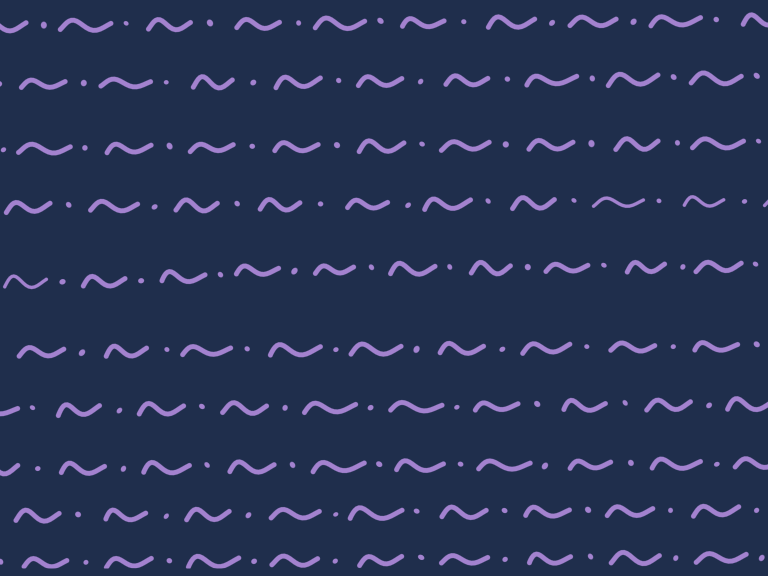
A Shadertoy shader for this pattern:

```glsl
// Ten hand-drawn rows of lilac squiggles and dots on navy.

const float CANVAS = 576.0; // canvas height in design units
const int ROWS = 10;
const float rowHeight[ROWS] = float[](550., 492., 427., 369., 304., 224., 166., 107., 60., 13.);
const float rowStart[ROWS] = float[](3., 43., 45., 28., 28., 40., 77., 84., 40., 44.);

vec4 hash4(vec2 cell) {
    vec4 h = fract(cell.xyxy * vec4(.1031, .1030, .0973, .1099));
    h += dot(h, h.wzxy + 33.33);
    return fract((h.xxyz + h.yzzw) * h.zywx);
}

float segmentDistance(vec2 p, vec2 a, vec2 b) {
    vec2 ab = b - a;
    return length(p - a - ab * clamp(dot(p - a, ab) / dot(ab, ab), 0.0, 1.0));
}

// A steep hook on the left, then a crest, a trough and a raised tail.
vec2 squigglePoint(float t, float halfWidth, vec4 vary) {
    float bend = pow(t, mix(0.6, 0.78, vary.y));
    float wave = cos(8.05 * (bend - 0.35));
    float tilt = mix(-1.0, 3.0, vary.w * vary.w) * (t - 0.5);
    return vec2((2.0 * t - 1.0) * halfWidth, mix(3.6, 5.6, vary.z) * wave + tilt);
}

float squiggleDistance(vec2 p, float halfWidth, vec4 vary) {
    float d = 1e3;
    vec2 a = squigglePoint(0.0, halfWidth, vary);
    for (int i = 1; i <= 20; i++) {
        float t = float(i) / 20.0;
        vec2 b = squigglePoint(t * t * (1.6 - 0.6 * t), halfWidth, vary);
        d = min(d, segmentDistance(p, a, b));
        a = b;
    }
    return d;
}

// Slightly squashed, leaning dot.
float dotDistance(vec2 p, vec4 vary) {
    p.x += (vary.x - 0.5) * 0.6 * p.y;
    return length(p * vec2(1.0, mix(0.85, 1.15, vary.y))) - mix(2.4, 3.1, vary.z);
}

float rowDistance(vec2 p, int row) {
    float pitch = row == 4 ? 77.0 : 84.4;
    float nearest = floor((p.x - rowStart[row]) / pitch + 0.5);
    float d = 1e3;
    for (int k = -1; k <= 1; k++) {
        float index = nearest + float(k);
        vec4 vary = hash4(vec2(index + 7.0, float(row) + 3.0));
        vec4 dotVary = hash4(vec2(index + 41.0, float(row) + 19.0));
        float x = rowStart[row] + index * pitch + (dotVary.w - 0.5) * 5.0;

        // Rows climb gently; the fifth one sags at its left end.
        float y = rowHeight[row] + 6.0 * x / 768.0;
        if (row == 4) y -= 10.0 * (1.0 - smoothstep(120.0, 270.0, x));

        // The pen runs thin where the fourth row ends and the fifth begins.
        bool thin = (row == 3 && x > 600.0) || (row == 4 && x < 60.0);
        float halfWidth = mix(19.5, 26.0, vary.x) * pitch / 84.4;
        vec2 q = p - vec2(x, y);
        d = min(d, squiggleDistance(q, halfWidth, vary) - (thin ? 1.7 : 2.45));
        vec2 dotCentre = vec2(pitch * 0.48, (dotVary.x - 0.3) * 4.0);
        d = min(d, dotDistance(q - dotCentre, dotVary));
    }
    return d;
}

void mainImage(out vec4 fragColor, in vec2 fragCoord) {
    float pixel = CANVAS / iResolution.y;
    vec2 p = fragCoord * pixel;

    // Only rows close to this height can leave ink here.
    float d = 1e3;
    for (int row = 0; row < ROWS; row++) {
        if (abs(p.y - rowHeight[row]) < 26.0) d = min(d, rowDistance(p, row));
    }

    float ink = 1.0 - smoothstep(-0.75 * pixel, 0.75 * pixel, d);
    ink *= smoothstep(7.0, 7.0 + pixel, p.y); // trimmed bottom edge

    vec3 navy = vec3(0.12, 0.18, 0.30);
    vec3 lilac = vec3(0.64, 0.51, 0.81);
    fragColor = vec4(mix(navy, lilac, ink), 1.0);
}
```
